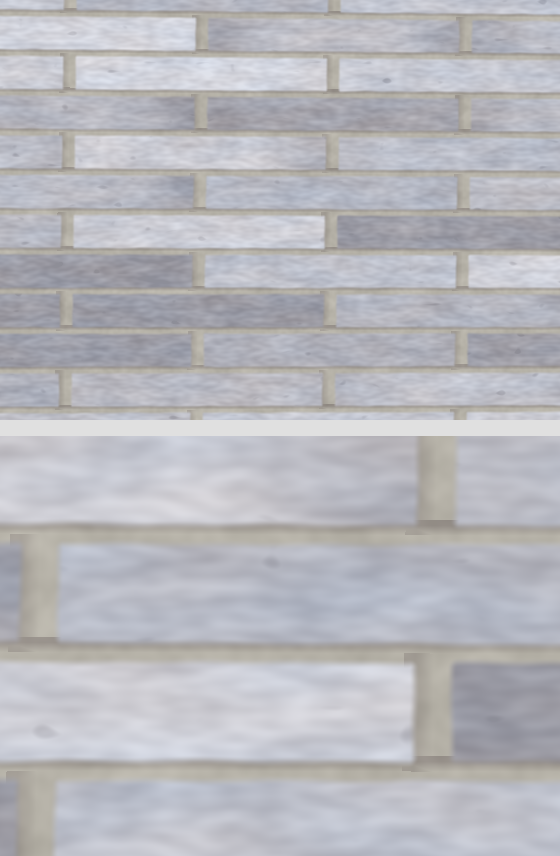
Top: the whole. Bottom: its middle third, enlarged.
Give the GLSL for this texture, as a WebGL 2 fragment shader.

```glsl
#version 300 es
precision highp float;
// A wall of long, weathered grey bricks in half bond with sandy mortar.

uniform vec2 u_resolution;
out vec4 outColor;

// Layout, in units of the canvas height
const vec2 BRICK = vec2(0.628, 0.0946);    // pitch across and down
const vec2 ORIGIN = vec2(0.168, 0.0304);   // first joints from the top left
const vec2 JOINT = vec2(0.030, 0.0155);    // mortar widths
const float LEAN = 0.014;                  // drift of the upright joints
const float TILT = 0.0091;                 // slope of the top course
const float TAPER = 0.00117;               // courses narrow to the right
const float CORNER = 0.004;
const float SOFTNESS = 0.0042;
const float EDGE_WEAR = 0.0022;

// Colours and wear
const vec3 BRICK_DARK = vec3(0.555, 0.555, 0.595);
const vec3 BRICK_LIGHT = vec3(0.845, 0.855, 0.890);
const vec3 WARM_TINT = vec3(0.025, 0.0, -0.025);
const vec3 MORTAR_LIGHT = vec3(0.715, 0.700, 0.660);
const vec3 MORTAR_SHADE = vec3(0.590, 0.565, 0.540);
const float DARK_TONE = 0.13;
const float STREAK = 0.26;
const float GRAIN = 0.22;
const float END_BURN = 0.34;

float hash(vec2 p) {
    vec3 q = fract(p.xyx * vec3(0.1031, 0.1030, 0.0973));
    q += dot(q, q.yzx + 33.33);
    return fract((q.x + q.y) * q.z);
}

vec2 gradientAt(vec2 cell) {
    float angle = 6.2831853 * hash(cell);
    return vec2(cos(angle), sin(angle));
}

// Gradient noise, about -0.7 to 0.7
float noise(vec2 p) {
    vec2 i = floor(p), f = fract(p);
    vec2 u = f * f * f * (f * (f * 6.0 - 15.0) + 10.0);
    vec2 e = vec2(1.0, 0.0);
    float a = dot(gradientAt(i), f);
    float b = dot(gradientAt(i + e), f - e);
    float c = dot(gradientAt(i + e.yx), f - e.yx);
    float d = dot(gradientAt(i + e.xx), f - e.xx);
    return mix(mix(a, b, u.x), mix(c, d, u.x), u.y);
}

float roundedBox(vec2 p, vec2 halfSize, float radius) {
    vec2 q = abs(p) - halfSize + radius;
    return length(max(q, 0.0)) + min(max(q.x, q.y), 0.0) - radius;
}

// How dark a brick was fired: one low cluster and a sparse drifting diagonal
float firing(float centreX, float row) {
    float cluster = length(vec2(centreX - 0.2, 0.8 * (row - 8.0)));
    float dark = 1.0 - smoothstep(0.82, 1.0, cluster);
    float offLine = abs(centreX - 0.62 - 0.08 * row);
    float diagonal = (1.0 - step(0.5, mod(row, 3.0))) * (1.0 - smoothstep(0.03, 0.25, offLine));
    return max(dark, 0.9 * diagonal);
}

vec3 brickColor(vec2 id, vec2 local, vec2 p, float centreX) {
    float tone = mix(0.55, 0.98, hash(id + 17.0)) - 0.012 * id.y;
    tone = mix(tone, DARK_TONE + 0.08 * hash(id + 5.0), firing(centreX, id.y));

    // Darker fired ends on some bricks
    vec2 ends = smoothstep(0.22, 0.47, vec2(-local.x, local.x));
    vec2 burn = smoothstep(0.6, 1.0, vec2(hash(id + 41.0), hash(id + 73.0)));
    tone -= END_BURN * dot(ends, burn) * smoothstep(0.1, 0.6, tone);

    // Lengthwise streaks, fine grain and rare pits
    vec2 q = p + 7.0 * vec2(hash(id), hash(id + 3.0));
    tone += STREAK * noise(q * vec2(12.0, 42.0));
    tone += GRAIN * noise(q * vec2(38.0, 105.0));
    tone += 0.10 * noise(q * vec2(5.0, 9.0));
    tone -= 0.3 * smoothstep(0.43, 0.6, noise(q * vec2(24.0, 48.0) + 9.0));

    float warmth = 0.9 * noise(q * vec2(7.0, 22.0) + 31.0) + 0.5 * (hash(id + 29.0) - 0.5);
    return mix(BRICK_DARK, BRICK_LIGHT, clamp(tone, 0.0, 1.1)) + WARM_TINT * warmth;
}

void main() {
    vec2 p = gl_FragCoord.xy / u_resolution.y;
    p.y = 1.0 - p.y;

    // Courses run down from the top; every other one shifts by half a brick
    float pitch = BRICK.y - TAPER * p.x;
    float course = (p.y - ORIGIN.y - TILT * p.x) / pitch + 1.0;
    float row = floor(course);
    float shift = 0.5 * mod(row, 2.0);
    float along = (p.x + LEAN * p.y - ORIGIN.x) / BRICK.x + shift;
    vec2 id = vec2(floor(along), row);
    vec2 local = fract(vec2(along, course)) - 0.5;
    float centreX = (id.x + 0.5 - shift) * BRICK.x + ORIGIN.x;

    // Brick face with slightly uneven edges
    vec2 size = vec2(BRICK.x, pitch);
    vec2 q = local * size;
    vec2 halfFace = 0.5 * (size - JOINT);
    float edge = roundedBox(q, halfFace, CORNER) + EDGE_WEAR * noise(p * vec2(19.0, 27.0));
    float soft = max(SOFTNESS, 1.0 / u_resolution.y);
    float face = 1.0 - smoothstep(-soft, soft, edge);

    // Mortar lies in shade below and to the right of each brick
    vec2 depth = (q - halfFace) / (0.5 * JOINT);
    vec2 shade = step(-0.6, depth) * (1.0 - clamp(depth, 0.0, 1.0));
    vec3 mortar = mix(MORTAR_LIGHT, MORTAR_SHADE, max(0.65 * shade.x, shade.y));
    mortar += 0.06 * noise(p * vec2(16.0, 34.0)) + 0.03 * noise(p * 80.0);

    outColor = vec4(mix(mortar, brickColor(id, local, p, centreX), face), 1.0);
}
```
